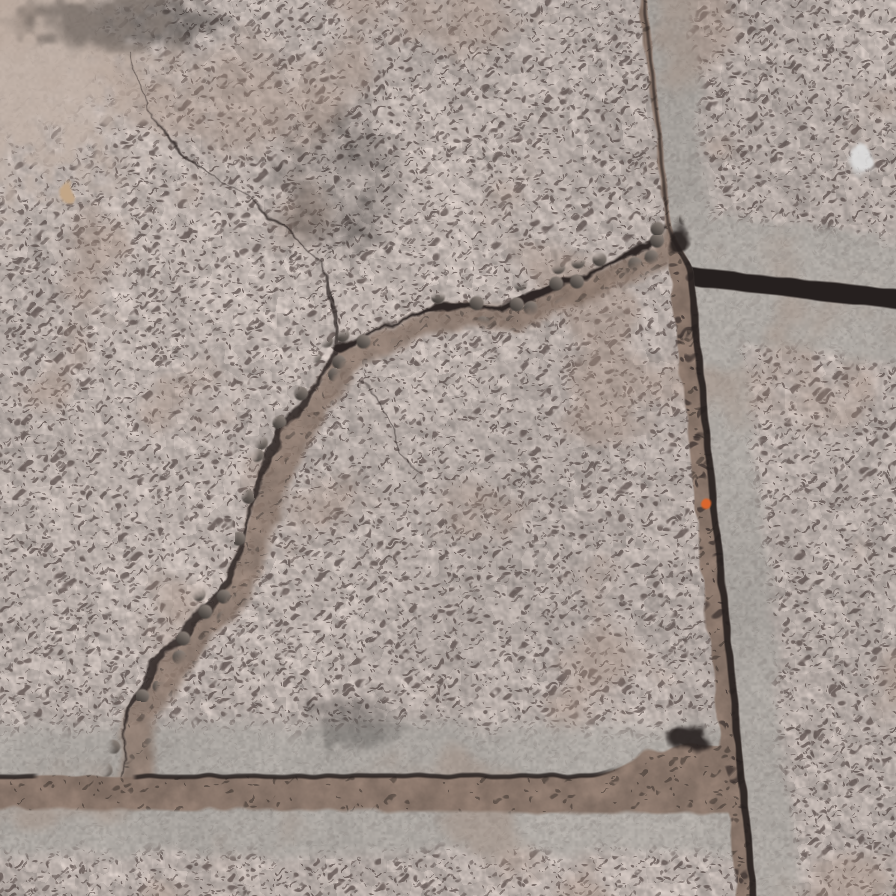
A WebGL 2 fragment shader for this texture:

```glsl
#version 300 es
precision highp float;
uniform vec2 u_resolution;
out vec4 outColor;

const vec3 CONCRETE = vec3(.715, .675, .655), TROWELED = vec3(.665, .645, .625);
const vec3 SAND = vec3(.54, .465, .42), SHADOW = vec3(.15, .125, .12);

float hash(vec2 p) {
  vec3 q = fract(p.xyx * vec3(.1031, .103, .0973));
  q += dot(q, q.yzx + 33.33);
  return fract((q.x + q.y) * q.z);
}
float noise(vec2 p) {
  vec2 i = floor(p), f = fract(p), u = f * f * (3. - 2. * f), e = vec2(1, 0);
  return mix(mix(hash(i), hash(i + e), u.x), mix(hash(i + e.yx), hash(i + 1.), u.x), u.y);
}
float fbm(vec2 p) {
  float sum = 0., gain = .5;
  for (int i = 0; i < 4; i++, gain *= .5) {
    sum += gain * noise(p);
    p = mat2(1.6, 1.2, -1.2, 1.6) * p + 7.3;
  }
  return sum;
}
// Offset to the nearest scattered centre, and its random id
vec3 scatter(vec2 p) {
  vec3 best = vec3(9);
  for (int k = 0; k < 9; k++) {
    vec2 cell = floor(p) + vec2(k % 3 - 1, k / 3 - 1);
    vec2 o = p - cell - .15 - .7 * vec2(hash(cell), hash(cell + 51.7));
    if (dot(o, o) < dot(best.xy, best.xy)) best = vec3(o, hash(cell + 17.1));
  }
  return best;
}
float pits(vec2 p, float scale, float density) {
  vec3 s = scatter(p * scale + 1.2 * noise(p * scale * 1.3));
  float r = .18 + .3 * fract(s.z * 7.);
  return (1. - smoothstep(r * .4, r, length(s.xy * vec2(.8, 1.15)))) * step(s.z, density);
}
float segment(vec2 p, vec2 a, vec2 b) {
  vec2 ab = b - a;
  return length(p - a - ab * clamp(dot(p - a, ab) / dot(ab, ab), 0., 1.));
}
float polyline(vec2 p, vec2 pts[7]) {
  float d = 9.;
  for (int i = 0; i < 6; i++) d = min(d, segment(p, pts[i], pts[i + 1]));
  return d;
}
float inside(float d, float soft) { return smoothstep(-soft, soft, d); }
float spot(vec2 p, vec2 centre, vec2 size) {
  return 1. - smoothstep(.5, 1.1, length((p - centre) / size) + .5 * noise(p * 90.) - .25);
}
float relief(vec2 p) { return noise(p * 105.) + .6 * noise(p * 210. + 9.); }

void main() {
  vec2 p = gl_FragCoord.xy / u_resolution;
  vec2 jag = p + .016 * (vec2(fbm(p * 38.), fbm(p * 38. + 40.)) - .47);
  float wear = .006 * (noise(p * 60.) - .5), wobble = .025 * (fbm(p * 22.) - .5);

  // Slab boundaries
  float low = 1. - smoothstep(.69, .75, p.y);
  float left = mix(.834 - .12 * p.y, .8226 - .108 * p.y, low) + wear;
  float right = mix(.83 - .108 * p.y, .844 - .1015 * p.y, low) + wear * .4;
  float gapTop = .784 - .107 * p.x + wear * .3, gapBottom = .77 - .115 * p.x + wear * .3;
  float foot = .134 + smoothstep(.65, .76, p.x) * (.025 + .025 * noise(p * 35.)) + wear * .5;
  float kerb = .098 - .007 * p.x + wear;
  float rightSide = inside(p.x - right, .0015);

  // Troweled margins
  float marginLeft = inside(.19 - p.y - wobble, .018) * inside(p.y - .047 + wobble, .012);
  float across = p.y > gapTop ? p.y - gapTop : gapBottom - p.y;
  float marginRight = inside(.01 * 0. - min(p.x - right - .048, across - .058) - wobble, .01);
  float trowel = mix(marginLeft, marginRight, rightSide);
  float dusty = spot(p, vec2(0, 1), vec2(.2, .24));
  float rough = 1. - .85 * max(trowel, dusty);

  // Exposed aggregate
  float light = relief(p) - relief(p + vec2(.0025, .0035));
  vec3 color = mix(CONCRETE, TROWELED, trowel) * (.94 + .15 * fbm(p * 6. + 3.));
  color *= 1. + rough * (.17 * light + .13 * scatter(p * 72.).z - .065) + .1 * noise(p * 300.) - .05;
  float pitting = max(pits(p, 92., .48), .75 * pits(p + .37, 145., .42));
  color = mix(color, SHADOW * 2., pitting * rough * .66);
  color = mix(color, SAND * 1.16, .4 * smoothstep(.5, .7, fbm(p * 9. + 20.)));
  color = mix(color, vec3(.75, .68, .63), .6 * dusty);
  color *= 1. - .45 * spot(p, vec2(.38, .79), vec2(.08, .09)) * fbm(p * 30.);
  color *= 1. - .3 * spot(p, vec2(.14, .975), vec2(.13, .035));
  color *= 1. - .2 * spot(p, vec2(.39, .195), vec2(.06, .035));

  // Cracks, drifted sand and loose stones
  vec2 upper[7] = vec2[7](vec2(.745, .749), vec2(.723, .724), vec2(.664, .698),
    vec2(.56, .656), vec2(.482, .656), vec2(.436, .638), vec2(.378, .612));
  vec2 lower[7] = vec2[7](vec2(.378, .612), vec2(.312, .516), vec2(.271, .408),
    vec2(.258, .355), vec2(.182, .271), vec2(.143, .212), vec2(.136, .13));
  vec2 branch[7] = vec2[7](vec2(.143, .941), vec2(.169, .87), vec2(.208, .82),
    vec2(.273, .785), vec2(.358, .707), vec2(.37, .65), vec2(.378, .612));
  float up = polyline(jag, upper), down = polyline(jag, lower);
  vec2 drift = jag - vec2(.013, -.01);
  float drifted = min(polyline(drift, upper) + .003, polyline(drift, lower));
  vec3 sand = SAND * (.85 + .3 * fbm(p * 70.)) * (1. - .3 * pits(p, 110., .3));
  color = mix(color, sand, .85 * smoothstep(.023, .009, drifted) * (1. - rightSide));
  float gape = noise(p * 24. + 5.), hair = .0032 * smoothstep(.97, .79, p.y) * gape;
  float crack = max(inside(.001 + .009 * gape * gape - up, .002), .85 * inside(.0055 * gape - down, .0018));
  crack = max(crack, .75 * inside(hair - polyline(jag, branch), .0014));
  crack = max(crack, .45 * inside(.0008 - segment(jag, vec2(.404, .577), vec2(.466, .473)), .001));
  color = mix(color, SHADOW * 1.2, crack);
  vec3 stone = scatter(p * 46.);
  float loose = inside(.36 - length(stone.xy), .07) * step(stone.z, .42) * smoothstep(.02, .008, min(up, down));
  color = mix(color, vec3(.47, .435, .41) * (.85 + dot(stone.xy, vec2(.45, .7))), loose);

  // Sandy joints and shaded walls
  color = mix(color, sand, inside(foot - p.y, .0015) * inside(p.y - kerb, .003) * (1. - rightSide));
  float lip = max(inside(p.x - .15, .004) * inside(.68 - p.x, .02), inside(.04 - p.x, .005));
  color = mix(color, SHADOW, .85 * lip * inside(.0025 - abs(p.y - foot), .0015));
  color = mix(color, SHADOW, .9 * spot(jag, vec2(.77, .173), vec2(.028, .013)));
  float channel = inside(p.x - left, .0018) * (1. - rightSide);
  color = mix(color, mix(sand, SHADOW * 1.4, .7 * low * pits(p, 65., .5)), channel);
  float wall = inside(mix(.0015, .0038, low) - abs(p.x - right + .003), .0014);
  color = mix(color, SHADOW, wall * mix(.6, .9, low));
  color = mix(color, SHADOW, .9 * spot(jag, vec2(.758, .733), vec2(.011, .022)));
  color = mix(color, SHADOW, inside(gapTop - p.y, .0015) * inside(p.y - gapBottom, .0015) * rightSide);

  // Small litter
  color = mix(color, vec3(.87), .9 * spot(jag, vec2(.962, .824), vec2(.014, .021)));
  color = mix(color, vec3(.76, .65, .53), spot(jag, vec2(.076, .787), vec2(.009, .016)));
  color = mix(color, vec3(.85, .4, .18), spot(p, vec2(.788, .438), vec2(.007)));
  outColor = vec4(color, 1);
}
```
